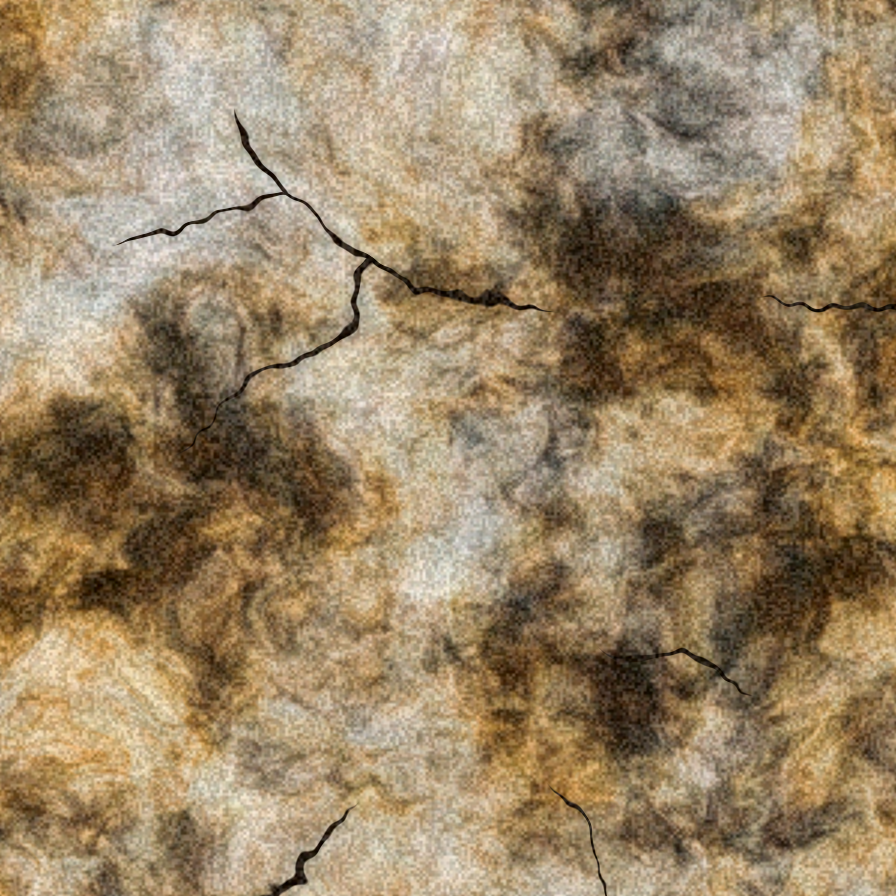
Reproduce this texture procedurally as a WebGL 1 fragment shader.

```glsl
precision highp float;
// Weathered ochre rock face with mottled stains, pale veils, fine grain and broken cracks.

uniform vec2 u_resolution;

#define STAIN_SCALE 4.2     // broad stains across the canvas
#define OCTAVE_GAIN 0.78    // strength of each finer stain layer
#define CONTRAST 1.65       // spread of the tones
#define CRUMB_SCALE 44.0    // crumbs across the canvas
#define CRUMB_DEPTH 0.9
#define GRAIN_SCALE 300.0
#define GRAIN_DEPTH 0.24
#define CRACK_SCALE 2.3     // rock plates across the canvas
#define CRACK_WIDTH 0.0034
#define CRACK_COVER 0.50    // higher leaves fewer cracks

float hash(vec2 p) {
  vec3 q = fract(p.xyx * 0.1031);
  q += dot(q, q.yzx + 33.33);
  return fract((q.x + q.y) * q.z);
}

vec2 hash2(vec2 p) {
  return vec2(hash(p), hash(p + 71.7));
}

float noise(vec2 p) {
  vec2 cell = floor(p), f = fract(p);
  f = f * f * (3.0 - 2.0 * f);
  vec2 e = vec2(1.0, 0.0);
  return mix(mix(hash(cell), hash(cell + e), f.x),
             mix(hash(cell + e.yx), hash(cell + e.xx), f.x), f.y);
}

vec2 noise2(vec2 p) {
  return vec2(noise(p), noise(p + 37.3)) - 0.5;
}

// Layered noise, centred on 0 with a spread near 1.
float stains(vec2 p) {
  float sum = 0.0, power = 0.0, weight = 1.0;
  for (int i = 0; i < 6; i++) {
    sum += weight * (noise(p) - 0.5);
    power += weight * weight;
    weight *= OCTAVE_GAIN;
    p = mat2(1.6, 1.2, -1.2, 1.6) * p + 17.3;
  }
  return sum / (0.214 * sqrt(power));
}

// Cellular noise: x = distance to the nearest seed, y = distance to the cell border.
vec2 cellular(vec2 p) {
  vec2 base = floor(p), nearest = vec2(8.0);
  for (int j = -1; j <= 1; j++)
    for (int i = -1; i <= 1; i++) {
      vec2 cell = base + vec2(i, j);
      vec2 seed = cell + hash2(cell) - p;
      if (dot(seed, seed) < dot(nearest, nearest)) nearest = seed;
    }
  float border = 8.0;
  for (int j = -1; j <= 1; j++)
    for (int i = -1; i <= 1; i++) {
      vec2 cell = base + vec2(i, j);
      vec2 seed = cell + hash2(cell) - p;
      vec2 gap = seed - nearest;
      if (dot(gap, gap) > 0.0001)
        border = min(border, dot(0.5 * (seed + nearest), normalize(gap)));
    }
  return vec2(length(nearest), border);
}

// Colour ramp over the rank of a tone, 0 = darkest and 1 = lightest.
vec3 rockColor(float rank) {
  vec3 c = mix(vec3(0.17, 0.13, 0.08), vec3(0.26, 0.20, 0.13), smoothstep(0.0, 0.05, rank));
  c = mix(c, vec3(0.39, 0.31, 0.21), clamp((rank - 0.05) / 0.11, 0.0, 1.0));
  c = mix(c, vec3(0.51, 0.41, 0.28), clamp((rank - 0.16) / 0.16, 0.0, 1.0));
  c = mix(c, vec3(0.62, 0.52, 0.36), clamp((rank - 0.32) / 0.20, 0.0, 1.0));
  c = mix(c, vec3(0.74, 0.62, 0.45), clamp((rank - 0.52) / 0.21, 0.0, 1.0));
  c = mix(c, vec3(0.79, 0.72, 0.60), clamp((rank - 0.73) / 0.19, 0.0, 1.0));
  return mix(c, vec3(0.87, 0.82, 0.73), smoothstep(0.92, 1.0, rank));
}

void main() {
  float side = min(u_resolution.x, u_resolution.y);
  vec2 uv = gl_FragCoord.xy / side;
  float pixel = 1.0 / side;

  // Stains, crumbs and slanting pale veils set the tone.
  vec2 warped = uv + 0.07 * noise2(uv * 7.0) + 0.02 * noise2(uv * 31.0);
  float tone = stains(warped * STAIN_SCALE + 3.1);
  tone += CRUMB_DEPTH * (0.45 - cellular(warped * CRUMB_SCALE).x);
  vec2 slant = mat2(0.77, -0.64, 0.64, 0.77) * warped;
  float veil = smoothstep(0.60, 0.85, noise(slant * vec2(2.6, 6.5) + 9.0));
  tone += 0.7 * veil - 0.08;
  vec3 color = rockColor(1.0 / (1.0 + exp(-CONTRAST * tone)));

  // Rusty and grey patches vary the saturation and warmth.
  float rust = noise(warped * 5.0 + 50.0) + 0.7 * noise(warped * 26.0 + 80.0) - 0.85;
  float luma = dot(color, vec3(0.30, 0.59, 0.11));
  color = mix(vec3(luma), color, clamp(1.08 + 1.1 * rust - 0.5 * veil, 0.3, 1.7));
  color.r += 0.05 * (noise(warped * 36.0 + 20.0) - 0.5);

  // Jagged cracks follow plate borders and fade out in places.
  vec2 jagged = uv + 0.045 * noise2(uv * 14.0) + 0.012 * noise2(uv * 60.0);
  float border = cellular(jagged * CRACK_SCALE + 5.4).y / CRACK_SCALE;
  float open = smoothstep(CRACK_COVER, CRACK_COVER + 0.2, noise(uv * 4.0 + 12.0));
  open *= 0.45 + 0.9 * noise(uv * 24.0);
  float width = CRACK_WIDTH * open;
  float soft = max(pixel, 0.0012);
  float crack = 1.0 - smoothstep(width - soft, width + soft, border);
  color *= 1.0 - 0.22 * open * exp(-border * 130.0);
  color = mix(color, vec3(0.14, 0.10, 0.06), crack * smoothstep(0.05, 0.35, open));

  // Fine grain, mostly neutral.
  color += GRAIN_DEPTH * (noise(uv * GRAIN_SCALE) - 0.5);
  color.rb += 0.05 * noise2(uv * GRAIN_SCALE * 0.7);
  gl_FragColor = vec4(clamp(color, 0.0, 1.0), 1.0);
}
```
